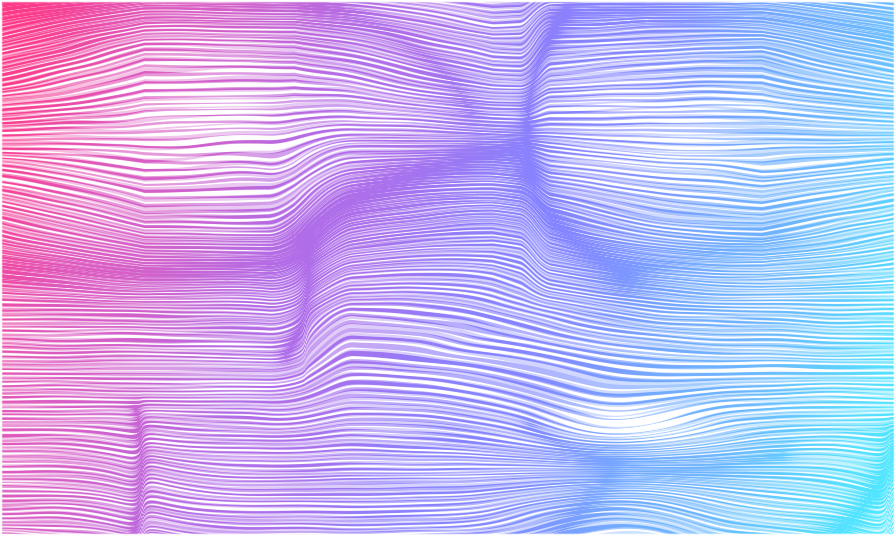
This background is drawn by a WebGL 2 fragment shader. Its source:

```glsl
#version 300 es
precision highp float;
// Fine flow lines in a pink to cyan ramp on white. The lines are contours
// of a warped height, in two overlaid weaves; soft bezier ridges thicken them
// where the flow gathers, and oval clearings thin them out.
uniform vec2 u_resolution;
out vec4 outColor;

const float ASPECT = 1.673;
const float AXIS_Y = 0.745;

float hash(vec2 p) {
  vec3 q = fract(vec3(p.xyx) * 0.1031);
  q += dot(q, q.yzx + 33.33);
  return fract((q.x + q.y) * q.z);
}

float noise(vec2 p) {
  vec2 i = floor(p), f = fract(p);
  f = f * f * (3.0 - 2.0 * f);
  float low = mix(hash(i), hash(i + vec2(1, 0)), f.x);
  float high = mix(hash(i + vec2(0, 1)), hash(i + vec2(1, 1)), f.x);
  return mix(low, high, f.y);
}

// Soft oval, 1 at its centre
float oval(vec2 p, vec2 centre, vec2 radius) {
  vec2 q = (p - centre) / radius;
  return exp(-dot(q, q));
}

float segmentDistance(vec2 p, vec2 a, vec2 b) {
  vec2 ab = b - a;
  return length(p - a - ab * clamp(dot(p - a, ab) / dot(ab, ab), 0.0, 1.0));
}

// Stroke along a quadratic bezier, with a narrow core and a long tail
float ridge(vec2 p, vec2 a, vec2 control, vec2 b, float width) {
  float d = 10.0;
  vec2 last = a;
  for (int i = 1; i <= 12; i++) {
    float t = float(i) / 12.0;
    vec2 next = mix(mix(a, control, t), mix(control, b, t), t);
    d = min(d, segmentDistance(p, last, next));
    last = next;
  }
  return exp(-d / width);
}

// Lines drop on the left of x and lift on its right, within a vertical range
float cusp(vec2 p, float x, float low, float high, float reach) {
  float d = p.x - x;
  float inside = smoothstep(low - 0.1, low + 0.06, p.y)
               * (1.0 - smoothstep(high - 0.14, high + 0.04, p.y));
  return d / (abs(d) + 0.008) * exp(-abs(d) / reach) * inside;
}

// Height whose contours are the flow lines
float flowHeight(vec2 p) {
  float d = p.y - AXIS_Y;
  float leftFan = min(clamp(p.x / 0.27, 0.0, 1.0), clamp((0.92 - p.x) / 0.37, 0.0, 1.0));
  float rightFan = smoothstep(0.97, 1.03, p.x) * clamp((ASPECT - p.x) / 0.25, 0.0, 1.0);
  float pinch = oval(p, vec2(0.94, AXIS_Y), vec2(0.2, 0.2));
  float spread = 0.42 * leftFan + 0.34 * rightFan - 0.2 * pinch;
  float h = p.y - d * spread * (1.0 - smoothstep(0.12, 0.34, abs(d)));
  h -= 0.11 * oval(p, vec2(0.7, 0.5), vec2(0.42, 0.2)) * smoothstep(0.5, 0.66, p.x);
  h += 1.2 * (p.y - 0.124) * oval(p, vec2(1.15, 0.124), vec2(0.2, 0.1));
  h -= 0.04 * cusp(p, 0.265, -0.2, 0.24, 0.06);
  h -= 0.03 * cusp(p, 0.57, 0.36, 0.56, 0.05);
  h -= 0.05 * cusp(p, 1.66, -0.2, 0.2, 0.08);
  return h + 0.006 * (noise(p * vec2(9.0, 22.0)) - 0.5);
}

// Strength of the gathered strands
float gather(vec2 p) {
  float g = ridge(p, vec2(1.057, 0.98), vec2(0.963, 0.85), vec2(0.991, 0.673), 0.012);
  g += ridge(p, vec2(0.991, 0.673), vec2(1.0, 0.58), vec2(1.17, 0.488), 0.028);
  g += 1.1 * ridge(p, vec2(0.959, 0.721), vec2(0.64, 0.66), vec2(0.571, 0.553), 0.025);
  g += ridge(p, vec2(0.571, 0.553), vec2(0.59, 0.42), vec2(0.534, 0.336), 0.012);
  g += 0.8 * ridge(p, vec2(0.0, 0.5), vec2(0.3, 0.48), vec2(0.55, 0.52), 0.04);
  g += ridge(p, vec2(0.255, 0.237), vec2(0.275, 0.13), vec2(0.25, 0.0), 0.01);
  g += 0.7 * ridge(p, vec2(0.99, 0.205), vec2(1.16, 0.08), vec2(1.46, 0.15), 0.02);
  g += 0.7 * ridge(p, vec2(1.144, 0.124), vec2(1.11, 0.07), vec2(1.04, 0.0), 0.035);
  g += ridge(p, vec2(1.673, 0.18), vec2(1.67, 0.1), vec2(1.557, 0.0), 0.024);
  g += 0.55 * ridge(p, vec2(0.588, 0.99), vec2(0.817, 0.93), vec2(0.88, 0.79), 0.03);
  g += 0.6 * ridge(p, vec2(0.0, 0.99), vec2(0.3, 1.01), vec2(0.6, 0.99), 0.05);
  g += 0.6 * ridge(p, vec2(1.06, 0.98), vec2(1.4, 0.98), vec2(1.67, 0.94), 0.055);
  g += 0.5 * ridge(p, vec2(1.17, 0.49), vec2(1.3, 0.52), vec2(1.45, 0.56), 0.045);
  g += 0.3 * oval(p, vec2(0.78, 0.6), vec2(0.24, 0.1));
  return g + 0.3 * oval(p, vec2(0.0, 1.0), vec2(0.25, 0.2));
}

float clearing(vec2 p) {
  return 0.3 * oval(p, vec2(0.4, 0.77), vec2(0.24, 0.15))
       + 0.22 * oval(p, vec2(1.22, 0.76), vec2(0.24, 0.15))
       + 0.5 * oval(p, vec2(1.18, 0.205), vec2(0.15, 0.035));
}

// One set of lines, with widths that vary by strand and along each strand
float weave(float x, float h, float count, float fill) {
  float phase = (h + 0.008 * noise(vec2(x * 4.0, h * 50.0))) * count;
  float width = fill + 0.35 * (noise(vec2(x * 7.0, floor(phase) * 3.7)) - 0.5);
  float soft = clamp(fwidth(phase) * 1.2, 0.05, 0.7);
  float offset = abs(fract(phase) - 0.5) * 2.0;
  return 1.0 - smoothstep(width - soft, width + soft, offset);
}

vec3 ramp(float t) {
  vec3 c = mix(vec3(1.0, 0.18, 0.5), vec3(0.85, 0.33, 0.75), smoothstep(0.0, 0.22, t));
  c = mix(c, vec3(0.67, 0.4, 0.91), smoothstep(0.18, 0.46, t));
  c = mix(c, vec3(0.5, 0.49, 1.0), smoothstep(0.44, 0.7, t));
  c = mix(c, vec3(0.41, 0.68, 1.0), smoothstep(0.68, 0.95, t));
  return mix(c, vec3(0.28, 0.9, 1.0), smoothstep(0.92, 1.19, t));
}

void main() {
  vec2 uv = gl_FragCoord.xy / u_resolution;
  vec2 p = uv * vec2(ASPECT, 1.0);
  float h = flowHeight(p);
  float fill = 0.54 + 0.62 * gather(p) - clearing(p);
  float ink = mix(weave(p.x, h, 128.0, fill), weave(p.x, h + 0.3, 93.0, fill), 0.36);

  // Thin white margin
  vec2 edge = min(p, vec2(ASPECT, 1.0) - p);
  ink *= 0.95 * smoothstep(0.002, 0.006, min(edge.x, edge.y));
  outColor = vec4(mix(vec3(1.0), ramp(uv.x + 0.2 * (1.0 - uv.y)), ink), 1.0);
}
```
